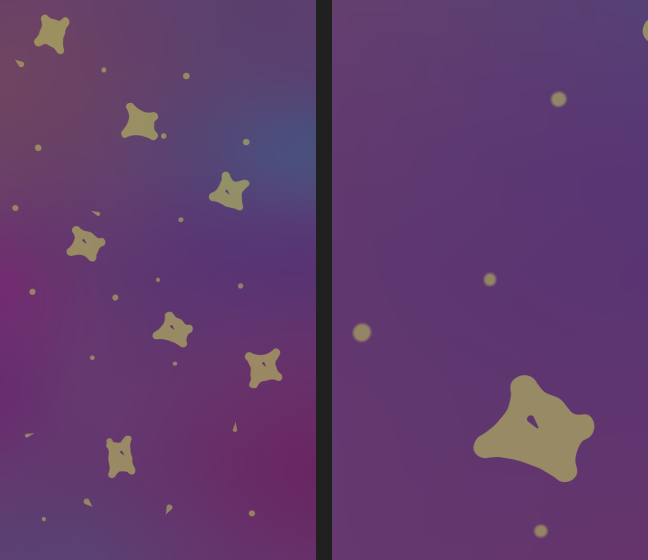
Left: the whole. Right: its middle third, enlarged.
A WebGL 1 fragment shader for this background:

```glsl
precision highp float;

// Dusky violet backdrop with hand-drawn, blunt-armed stars and small specks.
// Soft colour glows form the gradient; stars are smooth unions of tapered
// strokes, specks are discs or teardrops, all spread by low-discrepancy steps.

uniform vec2 u_resolution;

vec2 hash2(vec2 p) {
  p = vec2(dot(p, vec2(127.1, 311.7)), dot(p, vec2(269.5, 183.3)));
  return fract(sin(p) * 43758.55);
}

float cornerSlope(vec2 cell, vec2 corner, vec2 f) {
  return dot(hash2(cell + corner) * 2.0 - 1.0, f - corner);
}

float gradientNoise(vec2 p) {
  vec2 cell = floor(p), f = fract(p);
  vec2 w = f * f * (3.0 - 2.0 * f);
  float low = mix(cornerSlope(cell, vec2(0.0), f), cornerSlope(cell, vec2(1.0, 0.0), f), w.x);
  float high = mix(cornerSlope(cell, vec2(0.0, 1.0), f), cornerSlope(cell, vec2(1.0), f), w.x);
  return mix(low, high, w.y);
}

float smoothMin(float a, float b, float k) {
  float h = max(k - abs(a - b), 0.0) / k;
  return min(a, b) - 0.25 * h * h * k;
}

// Stroke from the origin to tip, its radius going from r0 to r1.
float taperedStroke(vec2 p, vec2 tip, float r0, float r1) {
  float h = clamp(dot(p, tip) / dot(tip, tip), 0.0, 1.0);
  return length(p - tip * h) - mix(r0, r1, h);
}

vec2 direction(float angle) {
  return vec2(cos(angle), sin(angle));
}

float star(vec2 p, float seed) {
  vec2 rnd = hash2(vec2(seed, 7.0));
  float d = length(p) - 0.017;
  for (int j = 0; j < 4; j++) {
    vec2 vary = hash2(vec2(seed, float(j) + 20.0));
    float angle = 1.5708 * float(j) + rnd.x * 1.5 + (vary.x - 0.5) * 0.6;
    vec2 tip = direction(angle) * mix(0.025, 0.037, vary.y);
    d = smoothMin(d, taperedStroke(p, tip, 0.014, 0.0075), 0.012);
  }
  d += 0.003 * gradientNoise(p * 75.0 + seed * 9.0);

  // Some stars keep a small unfilled slit.
  vec2 slitStart = (rnd - 0.5) * 0.018;
  float slit = taperedStroke(p - slitStart, vec2(0.004, -0.005), 0.0022, 0.0006);
  return rnd.y > 0.4 ? max(d, -slit) : d;
}

float speck(vec2 p, float seed) {
  vec2 rnd = hash2(vec2(seed, 3.0));
  float isDrop = step(0.65, rnd.y);
  float radius = mix(0.0035, 0.0062, rnd.x);
  vec2 tail = direction(rnd.x * 40.0) * mix(0.0005, 0.014, isDrop);
  return taperedStroke(p, tail, radius, radius * (1.0 - isDrop));
}

float glow(vec2 uv, vec2 center, vec2 size) {
  vec2 d = (uv - center) / size;
  return exp(-dot(d, d));
}

vec3 backdrop(vec2 uv) {
  vec3 c = vec3(0.39, 0.23, 0.44);
  c = mix(c, vec3(0.35, 0.25, 0.435), glow(uv, vec2(0.75, 0.95), vec2(0.5, 0.3)));
  c = mix(c, vec3(0.43, 0.265, 0.38), glow(uv, vec2(0.0, 0.85), vec2(0.5, 0.24)));
  c = mix(c, vec3(0.335, 0.2, 0.46), 0.9 * glow(uv, vec2(0.85, 0.54), vec2(0.45, 0.14)));
  c = mix(c, vec3(0.28, 0.31, 0.49), glow(uv, vec2(1.05, 0.73), vec2(0.45, 0.11)));
  c = mix(c, vec3(0.45, 0.17, 0.44), glow(uv, vec2(-0.05, 0.47), vec2(0.25, 0.13)));
  c = mix(c, vec3(0.41, 0.16, 0.43), 0.8 * glow(uv, vec2(-0.05, 0.29), vec2(0.2, 0.12)));
  c = mix(c, vec3(0.41, 0.155, 0.39), glow(uv, vec2(1.0, 0.17), vec2(0.5, 0.22)));
  c = mix(c, vec3(0.35, 0.26, 0.455), 0.9 * glow(uv, vec2(0.18, 0.0), vec2(0.35, 0.12)));
  return c + 0.012 * gradientNoise(uv * vec2(3.0, 5.0));
}

void main() {
  vec2 uv = gl_FragCoord.xy / u_resolution;
  vec2 aspect = vec2(u_resolution.x / u_resolution.y, 1.0);
  float pixel = 1.0 / u_resolution.y;

  // Large stars step down the canvas, alternating from side to side.
  float stars = 1.0;
  for (int i = 0; i < 7; i++) {
    float n = float(i);
    float jitter = hash2(vec2(n, 5.0)).x - 0.5;
    vec2 center = vec2(mix(0.13, 0.86, fract(0.05 + 0.382 * n)), 0.92 - 0.12 * n + 0.06 * jitter);
    stars = min(stars, star((uv - center) * aspect, n));
  }

  // Specks fill the canvas evenly without lining up.
  float specks = 1.0;
  for (int i = 0; i < 23; i++) {
    float n = float(i);
    vec2 center = 0.04 + 0.92 * fract(vec2(0.5) + n * vec2(0.7549, 0.5698));
    specks = min(specks, speck((uv - center) * aspect, n));
  }

  // Translucent ochre paint; specks have a softer rim.
  float starCover = 1.0 - smoothstep(-0.7 * pixel, 0.7 * pixel, stars);
  float speckCover = 1.0 - smoothstep(-0.0015, 0.0012, specks);
  float paint = max(0.6 * starCover, 0.56 * speckCover);
  gl_FragColor = vec4(mix(backdrop(uv), vec3(0.74, 0.76, 0.365), paint), 1.0);
}
```
